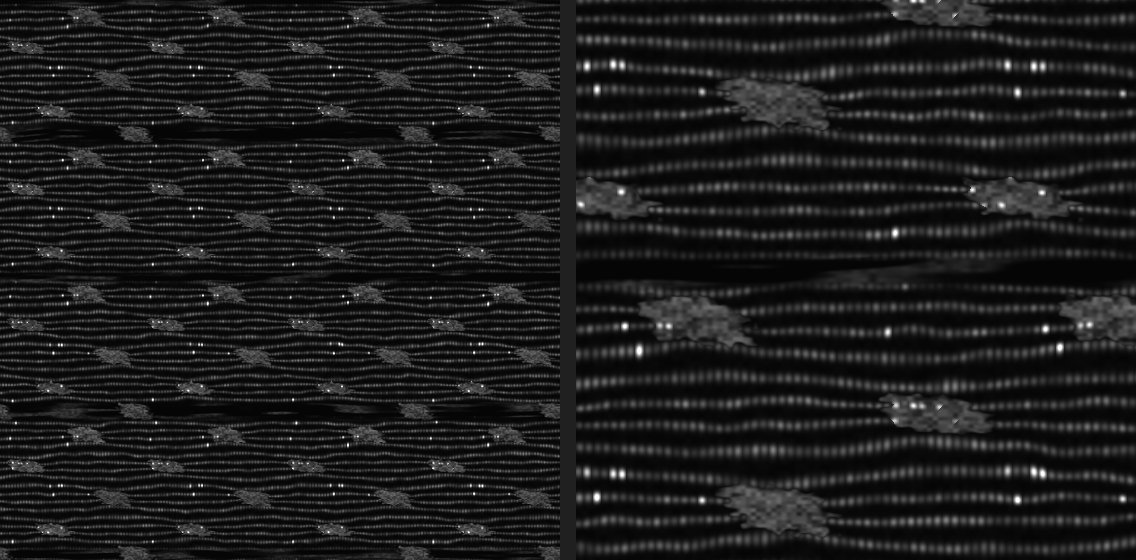
Left, the full canvas; right, a detail of the centre.
A Shadertoy shader for this pattern:

```glsl
// Dark knitted cloth: fine beaded threads, gathered by rows of slanted tufts.
// Four bands of four rows are split by dim tangled seams. Threads are gaussian
// lines in a height field that is pinched around each tuft.

const float TUFT_PITCH = 0.2504;    // between tufts across
const float ROW_PITCH = 0.0568;     // between tuft rows
const float THREAD_PITCH = 0.0142;  // four threads per row
const float BAND_PITCH = 0.2474;    // between seams, on average
const float BEADS = 48.0;           // beads per tuft pitch

float hash(vec2 p) {
    return fract(sin(dot(p, vec2(127.1, 311.7))) * 43758.5453);
}

float noise(vec2 p) {
    vec2 i = floor(p), f = fract(p);
    f = f * f * (3.0 - 2.0 * f);
    return mix(mix(hash(i), hash(i + vec2(1, 0)), f.x),
               mix(hash(i + vec2(0, 1)), hash(i + vec2(1, 1)), f.x), f.y);
}

float gauss(float x, float width) {
    x /= width;
    return exp(-x * x);
}

// Height of a seam below the top; alternate bands are a little shorter.
float seamHeight(float index) {
    return (index + 1.0) * BAND_PITCH - 0.008 * (1.0 - mod(index, 2.0));
}

// Height of the first tuft row of a band.
float firstRow(float band) {
    return 0.0286 + band * BAND_PITCH + 0.0052 * mod(band, 2.0);
}

// Offset to the nearest repeat across, with its column number.
vec2 nearestTuft(float x, float start) {
    float column = round((x - start) / TUFT_PITCH);
    return vec2(x - start - column * TUFT_PITCH, column);
}

// Coverage of a slanted tuft with frayed edges.
float tuftMask(vec2 d, vec2 halfSize, float seed) {
    vec2 q = abs(vec2(d.x - 0.5 * d.y, d.y - 0.08 * d.x)) / halfSize;
    float fray = noise(d * vec2(190.0, 330.0) + seed * 17.0) - 0.5;
    return 1.0 - smoothstep(0.7, 1.15, max(q.x, q.y) + 0.2 * q.x * q.y + 0.5 * fray);
}

// Grey pile inside a tuft.
float tuftPile(vec2 d, float seed) {
    float grain = noise(d * vec2(330.0, 430.0) + seed * 31.0);
    float clump = noise(d * vec2(90.0, 150.0) + seed * 11.0);
    return 0.1 + 0.21 * grain + 0.13 * clump;
}

// Loose dim fibres lying along a seam.
float seamFibres(vec2 p) {
    float bend = 0.012 * noise(p * vec2(9.0, 14.0));
    float streak = noise(vec2(p.x * 16.0, (p.y + bend) * 190.0));
    float grain = noise(p * vec2(200.0, 380.0));
    return 0.02 + 0.19 * smoothstep(0.45, 0.95, streak) * (0.45 + 0.8 * grain);
}

void mainImage(out vec4 fragColor, in vec2 fragCoord) {
    vec2 p = fragCoord / iResolution.y;
    p.y = 1.0 - p.y;

    // Band and its nearest seam
    float pairStart = floor(p.y / (2.0 * BAND_PITCH));
    float inPair = p.y - pairStart * 2.0 * BAND_PITCH;
    float band = 2.0 * pairStart + step(seamHeight(0.0), inPair);
    float fromAbove = p.y - seamHeight(band - 1.0);
    float toBelow = seamHeight(band) - p.y;
    float seam = fromAbove < toBelow ? band - 1.0 : band;
    float seamOffset = p.y - seamHeight(seam);

    // Tuft rows: gather the threads and collect the pile
    float height = p.y - firstRow(band);
    float pinch = 0.0, tuft = 0.0, pile = 0.0, shine = 0.0;
    for (int i = 0; i < 4; i++) {
        float row = float(i), odd = mod(row, 2.0);
        vec2 near = nearestTuft(p.x, 0.1536 - 0.4 * TUFT_PITCH * row - 0.007 * odd);
        vec2 d = vec2(near.x, height - row * ROW_PITCH);
        float sag = d.y - 0.1 * d.x;
        pinch += 0.7 * sag * gauss(d.x, 0.05) * gauss(sag, 0.02);
        float mask = tuftMask(d, vec2(0.031, mix(0.0145, 0.0115, odd)), row);
        float wear = 0.9 + 0.2 * hash(vec2(near.y, row + 4.0 * band));
        tuft = max(tuft, mask);
        pile += mask * tuftPile(d, row) * wear;
        shine += mask * mix(0.04, 0.38, odd) * smoothstep(0.03, -0.015, d.x + d.y);
    }

    // Beaded threads, slightly uneven
    float wander = 0.22 * (noise(p * vec2(45.0, 70.0)) - 0.5);
    float level = (height + pinch) / THREAD_PITCH + wander;
    float line = floor(level);
    float profile = gauss(fract(level) - 0.5, 0.19);
    float beadPos = p.x / TUFT_PITCH * BEADS + 0.5 * hash(vec2(line, 3.0));
    float bead = mod(floor(beadPos), BEADS);
    float beadShape = gauss(fract(beadPos) - 0.5, 0.38);
    float beadTone = hash(vec2(bead, line + 20.0));
    float patchy = noise(p * vec2(70.0, 90.0));
    float thread = profile * (0.1 + beadShape * (0.09 + 0.2 * beadTone)) * (0.65 + 0.7 * patchy);

    // Glints on single beads, more of them in bright tufts
    float glintChance = 0.014 + shine;
    float glint = step(1.0 - glintChance, hash(vec2(bead + 7.0, line + 51.0)));
    glint *= profile * beadShape * (0.4 + 0.5 * hash(vec2(bead, line + 5.0 * band)));

    // Cloth, then seam over it
    float tone = 0.018 + 0.02 * noise(p * 260.0) + thread * (1.0 - 0.6 * tuft);
    tone = max(tone, pile) + glint;
    float seamWidth = mix(0.021, 0.014, mod(seam + 2.0, 2.0));
    float seamCover = 1.0 - smoothstep(0.35, 1.0, abs(seamOffset) / seamWidth);
    tone = mix(tone, seamFibres(p), seamCover * (1.0 - 0.8 * tuft));

    // Sparse tufts on the seams; the second seam and one column stay bare
    vec2 near = nearestTuft(p.x, 0.24);
    float present = step(0.0, seam) * step(0.5, abs(seam - 1.0)) * step(0.5, abs(near.y - 1.0));
    vec2 d = vec2(near.x, seamOffset);
    float seamTuft = present * tuftMask(d, vec2(0.028, 0.0135), 6.0);
    tone = mix(tone, tuftPile(d, 6.0) + 0.4 * glint, seamTuft);

    fragColor = vec4(vec3(clamp(tone, 0.0, 1.0)), 1.0);
}
```
